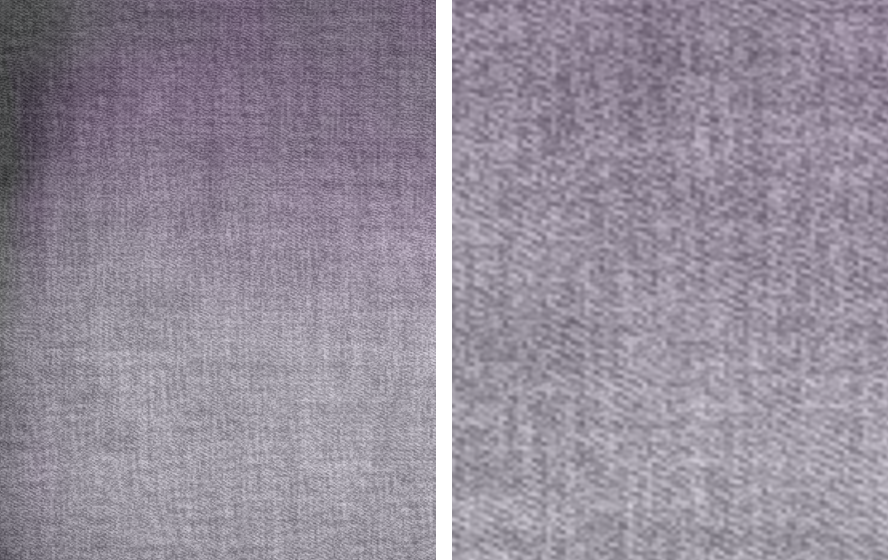
Left: the whole. Right: its middle third, enlarged.
A Shadertoy shader for this texture:

```glsl
// Worn grey-violet twill cloth, shaded toward its top and left edges.

#define THREADS 200.0        // threads per canvas height
#define GRAIN 0.22           // contrast of single fibres
#define TWILL 0.032          // contrast of the diagonal rib
#define SLUB 0.075           // contrast of uneven threads
#define STREAK 0.045         // contrast of broad woven bands
#define BRIGHT 0.63          // lit cloth
#define DIM 0.40             // shaded top
#define DARKEST 0.28         // floor of the corner shadow
#define NEUTRAL vec3(0.004, -0.013, 0.026)
#define VIOLET vec3(0.024, -0.034, 0.050)
#define SMOKE vec3(0.002, 0.004, 0.008)

float hash(vec2 p) {
    return fract(sin(dot(p, vec2(127.1, 311.7))) * 43758.5453);
}

float noise(vec2 p) {
    vec2 cell = floor(p), f = fract(p);
    f = f * f * (3.0 - 2.0 * f);
    return mix(mix(hash(cell), hash(cell + vec2(1, 0)), f.x),
               mix(hash(cell + vec2(0, 1)), hash(cell + vec2(1, 1)), f.x), f.y);
}

float fbm(vec2 p) {
    float sum = 0.0, amp = 0.5;
    for (int i = 0; i < 4; i++) {
        sum += amp * noise(p);
        p = p * 2.03 + 17.3;
        amp *= 0.5;
    }
    return sum / 0.9375;
}

float bump(vec2 p, vec2 centre, vec2 size) {
    vec2 d = (p - centre) / size;
    return exp(-dot(d, d));
}

// Noise stretched along both thread directions, centred on zero
float crossed(vec2 p, float across, float along) {
    return noise(p * vec2(along, across)) + noise(p.yx * vec2(along, across) + 53.0) - 1.0;
}

// Broad light: uv spans 0..1 on both axes
float lighting(vec2 uv) {
    float light = mix(DIM, BRIGHT, 1.0 - smoothstep(0.35, 1.05, uv.y));
    light += 0.03 * uv.x * uv.y;
    light -= 0.16 * exp(-9.0 * uv.x);
    light -= 0.08 * bump(uv, vec2(0.03, 0.78), vec2(0.16, 0.24));
    light -= 0.04 * (1.0 - smoothstep(0.0, 0.13, uv.y));
    light -= 0.05 * bump(uv, vec2(0.49, 0.68), vec2(0.025, 0.09));
    return max(light, DARKEST);
}

// Violet stain along the top and left, with a smoky corner
vec3 tint(vec2 uv, vec2 p) {
    float patches = smoothstep(0.25, 0.7, fbm(p * 5.0 + 4.0));
    float violet = smoothstep(0.32, 0.85, uv.y + 0.15 * (uv.x - 0.5));
    violet += 0.7 * bump(uv, vec2(0.07, 0.62), vec2(0.07, 0.20));
    violet += 0.5 * bump(uv, vec2(0.24, 0.85), vec2(0.16, 0.07));
    violet += 0.4 * bump(uv, vec2(0.08, 0.15), vec2(0.05, 0.12));
    violet *= mix(0.5, 1.15, patches);
    float smoke = bump(uv, vec2(0.0, 1.0), vec2(0.22, 0.16));
    smoke = max(smoke, 0.8 * exp(-30.0 * uv.x) * smoothstep(0.2, 0.6, uv.y));
    vec3 stain = mix(NEUTRAL, VIOLET, min(violet, 1.2));
    return mix(stain, SMOKE, min(1.2 * smoke, 1.0));
}

// Fine weave relief
float weave(vec2 p) {
    float wobble = 1.2 * noise(p * 40.0);
    float phase = THREADS * (0.45 * p.x + 0.85 * p.y);
    float rib = sin(6.2832 * phase + wobble) * mix(0.5, 1.3, noise(p * 30.0));
    float fibre = noise(p * THREADS * vec2(1.75, 2.0)) - 0.5;
    return TWILL * rib + GRAIN * fibre
         + SLUB * crossed(p, THREADS, 22.0)
         + STREAK * crossed(p + 3.0, 55.0, 5.0);
}

void mainImage(out vec4 fragColor, in vec2 fragCoord) {
    vec2 uv = fragCoord / iResolution.xy;
    vec2 p = fragCoord / iResolution.y;

    // Uneven wear bends the shading and stain edges
    vec2 warp = vec2(fbm(p * 4.0), fbm(p * 4.0 + 31.0)) - 0.5;
    float light = lighting(uv + 0.08 * warp) + 0.05 * (fbm(p * 7.0 + 9.0) - 0.5);

    float relief = weave(p) * mix(0.75, 1.0, smoothstep(0.3, 0.6, light));
    vec3 cloth = vec3(light + relief) + tint(uv + 0.1 * warp, p);
    fragColor = vec4(clamp(cloth, 0.0, 1.0), 1.0);
}
```
